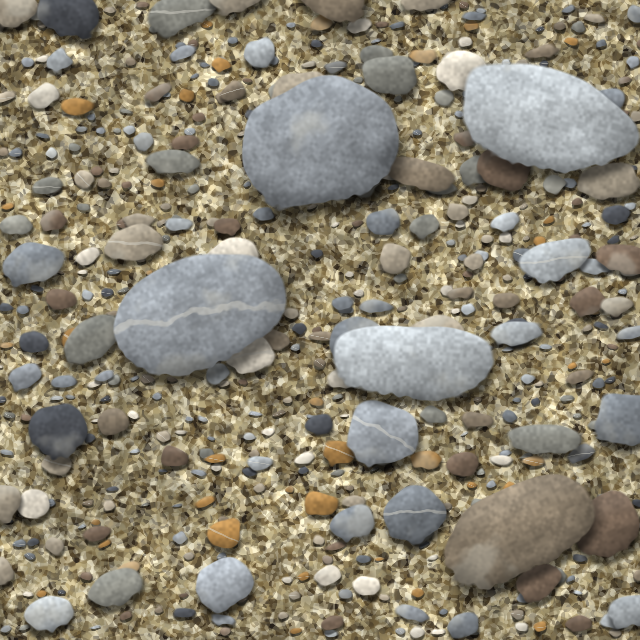
Reproduce this texture procedurally as a WebGL 2 fragment shader.

```glsl
#version 300 es
precision highp float;
// Pebbles of many sizes half sunk in coarse, pale beach sand.
// Sand is a softened Voronoi mosaic; stones are jittered, tilted superellipses
// painted layer by layer from grit up to cobbles, each with its own shadow.
uniform vec2 u_resolution;
out vec4 fragColor;

vec4 hash4(vec2 p) {
  vec4 q = fract(p.xyxy * vec4(.1031, .1030, .0973, .1099));
  q += dot(q, q.wzxy + 33.33);
  return fract((q.xxyz + q.yzzw) * q.zywx);
}

float noise(vec2 p) {
  vec2 i = floor(p), f = fract(p);
  f = f * f * (3. - 2. * f);
  return mix(mix(hash4(i).x, hash4(i + vec2(1, 0)).x, f.x),
             mix(hash4(i + vec2(0, 1)).x, hash4(i + 1.).x, f.x), f.y);
}

float fbm(vec2 p) {
  float sum = 0., amp = .53;
  for (int k = 0; k < 4; k++) {
    sum += amp * noise(p);
    p = mat2(1.6, 1.2, -1.2, 1.6) * p + 7.3;
    amp *= .5;
  }
  return sum;
}

// Sand: blend of nearby grains, weighted so that the borders stay slightly soft
vec3 grainMosaic(vec2 p) {
  vec3 sum = vec3(0);
  float total = 0.;
  vec2 cell = floor(p);
  for (int j = -1; j <= 1; j++)
    for (int i = -1; i <= 1; i++) {
      vec2 id = cell + vec2(i, j);
      vec4 h = hash4(id + 19.);
      vec2 d = p - id - h.xy;
      float w = exp(-13. * dot(d, d));
      vec3 tone = h.z < .13 ? vec3(.25, .22, .18)
                : h.z < .40 ? vec3(.44, .39, .29)
                : h.z < .76 ? vec3(.62, .58, .46) : vec3(.82, .79, .69);
      tone += (h.w - .5) * vec3(.10, .07, .01);
      sum += w * tone;
      total += w;
    }
  return sum / total;
}

vec3 sand(vec2 p) {
  vec2 warp = vec2(noise(p * 70.), noise(p * 70. + 31.)) * .012;
  vec3 col = mix(grainMosaic((p + warp) * 92.), grainMosaic((p - warp) * 165. + 57.), .42);
  col = (col - .53) * 1.2 + .53;
  col *= .80 + .40 * fbm(p * 9.);
  return col * (.86 + .28 * noise(p * 48. + 5.));
}

vec3 stoneColour(float pick) {
  vec3 tones[10] = vec3[10](
    vec3(.64, .66, .67), vec3(.49, .49, .46), vec3(.57, .59, .61), vec3(.52, .47, .40),
    vec3(.62, .58, .51), vec3(.45, .47, .49), vec3(.30, .31, .33), vec3(.45, .38, .32),
    vec3(.81, .78, .72), vec3(.62, .47, .27));
  return tones[int(pick)];
}

// Egg-like superellipse radius: 1 on the outline
float stoneRadius(vec2 q, vec4 h) {
  q.y *= 1. + (h.x - .5) * .5 * q.x;
  float n = 2. + .7 * h.y;
  float l = pow(pow(abs(q.x), n) + pow(abs(q.y), n), 1. / n);
  return l * (1. + .24 * (noise(q * 1.5 + h.zw * 40.) - .5));
}

// One layer: scattered stones on staggered rows, painted over col
void paintStones(inout vec3 col, vec2 uv, float cells, float share, vec2 sizes, float kinds) {
  vec2 p = uv * cells;
  float soft = max(.0018, .8 / u_resolution.y);
  for (int j = -1; j <= 1; j++)
    for (int i = -1; i <= 1; i++) {
      float row = floor(p.y) + float(j);
      float shift = .5 * mod(row, 2.);
      vec2 id = vec2(floor(p.x - shift) + float(i), row);
      vec4 a = hash4(id + cells * 3.7), b = hash4(id + cells * 9.1 + 50.);
      if (a.x > share) continue;

      // Placement, tilt and proportions
      vec2 offset = p - id - vec2(shift, 0) - .5 - (a.yz - .5) * .4;
      float angle = mix(-.35, .65, a.w), c = cos(angle), s = sin(angle);
      mat2 turn = mat2(c, -s, s, c);
      float len = mix(sizes.x, sizes.y, b.x);
      vec2 axes = len * vec2(1, 1. / mix(1.1, 2.4, b.y * b.y));
      vec4 form = hash4(id + 83.);
      vec2 q = turn * offset / axes;
      if (dot(q, q) > 6.) continue;
      float l = stoneRadius(q, form);
      vec2 facing = q * turn;

      // Cast shadow, below and to the right
      vec2 lift = vec2(-.07, .17) * axes.y;
      float under = stoneRadius(turn * (offset + lift) / axes, form);
      col *= 1. - .55 * smoothstep(1.16, .86, under);

      // Outline, with sand heaped against the lower side
      float d = (l - 1.) * axes.y / cells;
      d += .008 * noise(uv * 85.) * smoothstep(.1, -.9, facing.y);
      float cover = smoothstep(soft, -soft, d);

      // Mottled surface, pale worn patches and an occasional vein
      vec2 local = q * axes / cells + form.xy * 30.;
      float mottle = fbm(local * vec2(22, 34));
      vec3 tone = stoneColour(b.z * kinds) * (.93 + .14 * b.w);
      tone *= .80 + .40 * mottle;
      tone *= .91 + .18 * noise(local * 190.);
      tone = mix(tone, vec3(.76, .75, .70), .4 * smoothstep(.56, .74, fbm(local * 13. + 4.)));
      float vein = abs(q.y + .5 * q.x + .5 * mottle - .3);
      tone = mix(tone, vec3(.80, .79, .75), step(.8, form.z) * .5 * smoothstep(.09, .03, vein));

      // Overcast light from above, dark rim underneath
      float light = dot(facing, vec2(-.28, .96));
      tone *= 1.02 + .17 * light - .24 * smoothstep(.6, 1.05, l) * smoothstep(.5, -.6, light);
      tone += vec3(.03, .035, .04) * smoothstep(.1, .8, light);
      col = mix(col, tone, cover);
    }
}

void main() {
  vec2 uv = gl_FragCoord.xy / u_resolution.y;
  vec3 col = sand(uv);
  paintStones(col, uv, 36., .30, vec2(.22, .42), 10.);
  paintStones(col, uv, 16., .50, vec2(.24, .44), 10.);
  paintStones(col, uv, 7.5, .58, vec2(.27, .47), 9.);
  paintStones(col, uv, 3., .78, vec2(.34, .50), 4.);
  fragColor = vec4(clamp(col, 0., 1.), 1);
}
```
